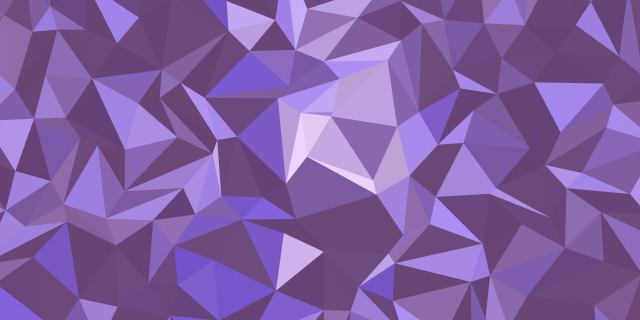
This background is drawn by a Shadertoy shader. Its source:

```glsl
// Low-poly backdrop: an irregular mesh of flat violet triangles with a pale glow.
#define ROWS 7.8
#define TURN 0.45
#define SEED 77u
#define GLOW_CENTER vec2(0.98, 0.60)
#define VIVID_CENTER vec2(0.78, 0.15)
#define PLUM vec3(0.415, 0.275, 0.475)
#define PURPLE vec3(0.53, 0.39, 0.67)
#define PERIWINKLE vec3(0.65, 0.53, 0.89)
#define LILAC vec3(0.76, 0.65, 0.90)
#define VIOLET vec3(0.49, 0.36, 0.81)
#define PALE vec3(0.91, 0.82, 0.97)

uint scramble(uint n) {
    n ^= n >> 16; n *= 0x7feb352du;
    n ^= n >> 15; n *= 0x846ca68bu;
    return n ^ (n >> 16);
}

float unit(uint n) { return float(n >> 8) / 16777216.0; }

uint cellKey(ivec2 cell) {
    return scramble(uint(cell.x + 512) + uint(cell.y + 512) * 1024u + SEED * 4099u);
}

float cross2(vec2 a, vec2 b) { return a.x * b.y - a.y * b.x; }

float triangleArea(vec2 a, vec2 b, vec2 c) { return 0.5 * cross2(b - a, c - a); }

// One vertex anywhere in each cell
vec2 meshVertex(ivec2 cell) {
    uint key = cellKey(cell);
    return vec2(cell) + vec2(unit(scramble(key + 1u)), unit(scramble(key + 2u)));
}

// Signed distance to the line from a to b, positive on its left
float leftOf(vec2 p, vec2 a, vec2 b) {
    return cross2(b - a, p - a) / max(length(b - a), 1e-4);
}

// Share of the pixel at p inside a counter-clockwise triangle
float coverage(vec2 p, vec2 a, vec2 b, vec2 c, float pixel) {
    float inside = min(leftOf(p, a, b), min(leftOf(p, b, c), leftOf(p, c, a)));
    return clamp(inside / pixel + 0.5, 0.0, 1.0);
}

// Flat colour of a triangle from its key, centre and area
vec3 facetColor(uint key, vec2 center, float area) {
    float pick = unit(scramble(key + 11u));
    float shade = unit(scramble(key + 12u)) - 0.5;
    float warmth = unit(scramble(key + 13u)) - 0.5;
    vec2 toGlow = (center - GLOW_CENTER) / 0.33;
    vec2 toVivid = (center - VIVID_CENTER) / 0.27;
    float tone = pick + 0.65 * exp(-dot(toGlow, toGlow)) + 0.35 * exp(-area * 9.0);
    float vividChance = 0.015 + 0.38 * exp(-dot(toVivid, toVivid));

    vec3 variation = shade * vec3(0.10, 0.10, 0.14) + warmth * vec3(0.04, 0.03, -0.07);
    if (unit(scramble(key + 14u)) < vividChance) return VIOLET + 0.7 * variation;
    if (tone < 0.57) return PLUM + 0.35 * variation;
    if (tone < 0.87) return PURPLE + variation;
    if (tone < 1.06) return PERIWINKLE + 0.8 * variation;
    if (tone < 1.45) return LILAC + 0.8 * variation;
    return PALE + 0.5 * variation;
}

void mainImage(out vec4 fragColor, in vec2 fragCoord) {
    mat2 turn = mat2(cos(TURN), sin(TURN), -sin(TURN), cos(TURN));
    float pixel = ROWS / iResolution.y;
    vec2 p = turn * fragCoord * pixel;
    ivec2 base = ivec2(floor(p));

    // Only the four quads that share this cell's vertex can reach p
    vec3 color = vec3(0.0);
    float total = 0.0;
    for (int i = 0; i < 4; i++) {
        ivec2 cell = base - ivec2(i & 1, i >> 1);
        vec2 a = meshVertex(cell);
        vec2 b = meshVertex(cell + ivec2(1, 0));
        vec2 c = meshVertex(cell + ivec2(1, 1));
        vec2 d = meshVertex(cell + ivec2(0, 1));
        // Cut along the diagonal that leaves the larger small triangle
        float cutAC = min(triangleArea(a, b, c), triangleArea(a, c, d));
        float cutBD = min(triangleArea(b, c, d), triangleArea(b, d, a));
        if (cutBD > cutAC) {
            vec2 first = a;
            a = b; b = c; c = d; d = first;
        }
        for (int side = 0; side < 2; side++) {
            vec2 tip = side == 0 ? b : d;
            vec2 from = side == 0 ? a : c;
            vec2 to = side == 0 ? c : a;
            float weight = coverage(p, from, tip, to, pixel);
            if (weight > 0.0) {
                vec2 center = (from + tip + to) / 3.0 * turn / ROWS;
                uint key = scramble(cellKey(cell) + 101u + uint(side));
                color += weight * facetColor(key, center, triangleArea(from, tip, to));
                total += weight;
            }
        }
    }
    fragColor = vec4(clamp(color / max(total, 1e-4), 0.0, 1.0), 1.0);
}
```
